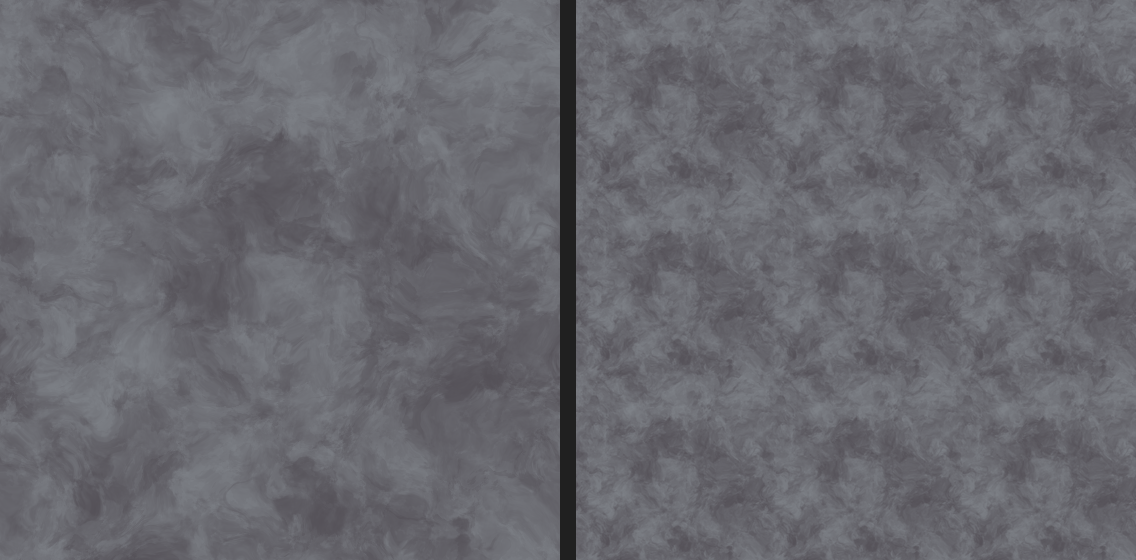
Left: one tile. Right: repeated 3 by 3.
Give the GLSL for this texture, as a Shadertoy shader.

```glsl
#define MID_COLOR vec3(0.412, 0.412, 0.437)
#define TONE_STEP vec3(0.045, 0.053, 0.052)
#define CONTRAST 1.0
#define WARP 0.07
#define CLOUD_SCALE 3.0
#define STAIN_LAYERS 6
#define STAIN_STRENGTH 0.95
#define STAIN_EDGE 0.13
#define FLECK_SCALE 36.0
#define GRAIN_SCALE 20.0
#define VEIN_SCALE 4.0
#define VEIN_WIDTH 0.03

float hash(vec2 p) {
    return fract(sin(dot(p, vec2(127.1, 311.7))) * 43758.5453);
}

// Slope of one lattice corner, wrapped at the period
float corner(vec2 cell, vec2 offset, float period, float seed) {
    float angle = 6.2832 * hash(mod(cell, period) + seed * vec2(1.37, 2.91));
    return dot(vec2(cos(angle), sin(angle)), offset);
}

// Gradient noise that repeats over the unit square
float noise(vec2 uv, float period, float seed) {
    vec2 p = uv * period + seed * vec2(0.37, 0.71);
    vec2 i = floor(p);
    vec2 f = p - i;
    vec2 u = f * f * f * (f * (f * 6.0 - 15.0) + 10.0);
    vec2 e = vec2(1.0, 0.0);
    float low = mix(corner(i, f, period, seed),
                    corner(i + e.xy, f - e.xy, period, seed), u.x);
    float high = mix(corner(i + e.yx, f - e.yx, period, seed),
                     corner(i + e.xx, f - e.xx, period, seed), u.x);
    return mix(low, high, u.y);
}

float fbm(vec2 uv, float period, int octaves, float gain, float seed) {
    float sum = 0.0;
    float amplitude = 1.0;
    for (int i = 0; i < octaves; i++) {
        sum += amplitude * noise(uv, period, seed + 5.3 * float(i));
        amplitude *= gain;
        period *= 2.0;
    }
    return sum;
}

// Ragged stain: crisp on some sides, fading out on others
float stain(vec2 uv, float period, float seed) {
    float shape = fbm(uv, period, 6, 0.6, seed);
    float softness = smoothstep(-0.25, 0.25, noise(uv, period, seed + 3.1));
    float edge = mix(STAIN_EDGE, 4.0 * STAIN_EDGE, softness);
    float rim = mix(1.0, 0.75, smoothstep(0.1, 0.5, shape));
    return smoothstep(0.05, 0.05 + edge, shape) * rim;
}

// Thin bent line that fades in and out
float vein(vec2 uv, float period, float seed) {
    float line = abs(fbm(uv, period, 3, 0.4, seed));
    float presence = smoothstep(0.05, 0.3, noise(uv, period, seed + 7.7));
    return (1.0 - smoothstep(0.3 * VEIN_WIDTH, VEIN_WIDTH, line)) * presence;
}

void mainImage(out vec4 fragColor, in vec2 fragCoord) {
    vec2 uv = fragCoord / iResolution.xy;
    vec2 bend = vec2(fbm(uv, 4.0, 4, 0.5, 1.0), fbm(uv, 4.0, 4, 0.5, 2.0));
    vec2 warped = uv + WARP * bend;

    // Broad soft clouds
    float tone = 1.7 * fbm(warped, CLOUD_SCALE, 5, 0.55, 11.0);

    // Alternating dark and light stains, smaller and fainter by layer
    float pale = 0.0;
    for (int i = 0; i < STAIN_LAYERS; i++) {
        float layer = float(i);
        float blot = stain(warped, 4.0 + 2.0 * layer, 20.0 + 9.0 * layer);
        float strength = STAIN_STRENGTH / (1.0 + 0.15 * layer);
        if (i % 2 == 0) {
            tone -= strength * (blot - 0.3);
        } else {
            tone += 0.8 * strength * (blot - 0.3);
            pale = max(pale, blot);
        }
    }

    // Crumbly flecks on the pale stains, fine mottling everywhere
    float flecks = smoothstep(0.0, 0.3, fbm(uv + 0.3 * WARP * bend, FLECK_SCALE, 4, 0.65, 83.0));
    tone += 0.45 * (flecks - 0.35) * mix(0.25, 1.0, pale);
    tone += 0.5 * fbm(warped, GRAIN_SCALE, 5, 0.7, 91.0);

    // Faint veins pull the tone towards a dull grey
    float veins = max(vein(warped, VEIN_SCALE, 61.0), vein(warped, VEIN_SCALE + 2.0, 71.0));
    tone = mix(tone, -0.6, 0.4 * veins);

    // Keep the extremes soft
    tone = 2.2 * tanh(CONTRAST * tone / 2.2);
    fragColor = vec4(MID_COLOR + TONE_STEP * tone, 1.0);
}
```
